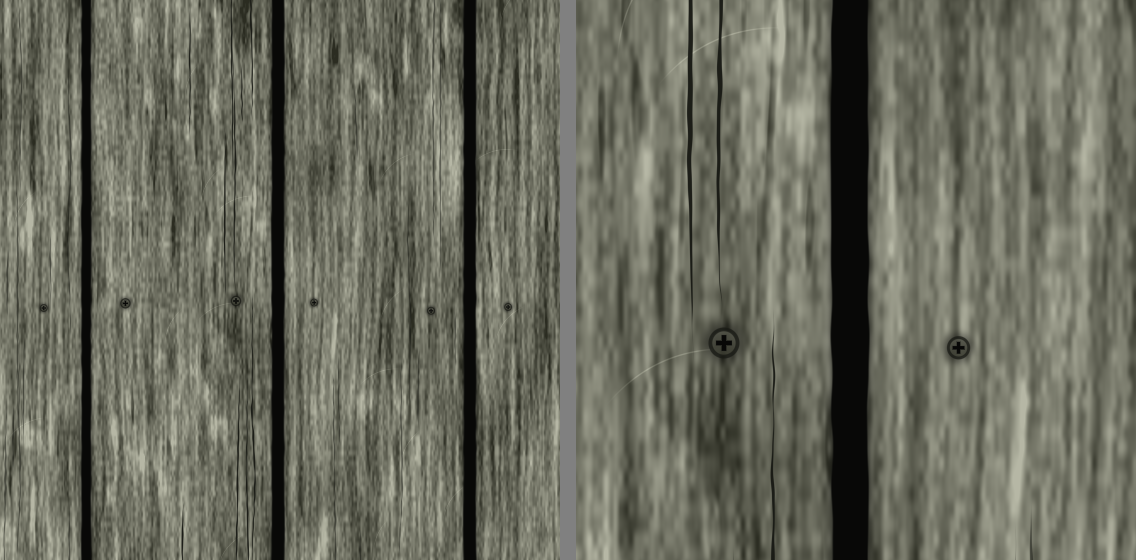
Left, the full canvas; right, a detail of the centre.
This texture is drawn by a Shadertoy shader. Its source:

```glsl
// Weathered grey-green vertical deck boards with dark gaps, cracks and screws.

#define PITCH 0.3425        // distance between gap centres
#define FIRST_GAP 0.1540    // x of the leftmost gap
#define GAP_WIDTH 0.0215
#define SCREW_HEIGHT 0.454
#define SCREW_RADIUS 0.0095
#define CRACKS 10
#define SCRATCHES 6
#define RING_DENSITY 58.0   // growth rings per canvas width
#define WOOD_DARK vec3(0.235, 0.240, 0.195)
#define WOOD_LIGHT vec3(0.690, 0.695, 0.625)
#define CRACK_COLOR vec3(0.090, 0.095, 0.075)
#define GAP_COLOR vec3(0.030, 0.032, 0.027)

float hash(vec2 p) {
    return fract(sin(dot(p, vec2(12.9898, 78.233))) * 43758.5453);
}

float noise(vec2 p) {
    vec2 i = floor(p), f = fract(p);
    f = f * f * (3.0 - 2.0 * f);
    return mix(mix(hash(i), hash(i + vec2(1, 0)), f.x),
               mix(hash(i + vec2(0, 1)), hash(i + vec2(1, 1)), f.x), f.y);
}

float fbm(vec2 p) {
    float sum = 0.0, amp = 0.5;
    for (int i = 0; i < 4; i++) {
        sum += amp * noise(p);
        p = p * 2.03 + 7.1;
        amp *= 0.5;
    }
    return sum / 0.9375;
}

// Antialiased coverage of a shape from its signed distance
float cover(float d, float aa) { return 1.0 - smoothstep(-aa, aa, d); }

// Brightness of the bare wood, 0 to 1; q is local to the board
float woodTone(vec2 q, float seed) {
    vec2 p = q + vec2(3.7, 5.3) * seed;
    float bend = 0.018 * (fbm(p * vec2(5.0, 2.2)) - 0.5)
               + 0.004 * (noise(p * vec2(30.0, 12.0)) - 0.5);
    vec2 g = p + vec2(bend, 0.0);
    float patches = fbm(p * vec2(11.0, 5.0) + 2.0);
    float rings = sin(6.2832 * (g.x * RING_DENSITY + 2.0 * noise(g * vec2(16.0, 1.5))));
    float tone = 0.46 + (seed < 0.5 ? 0.04 : 0.12) * rings * (0.4 + patches);
    tone += 0.42 * (noise(g * vec2(105.0, 3.5)) - 0.5);
    tone += 0.46 * (noise(g * vec2(240.0, 14.0)) - 0.5);
    tone += 0.40 * (noise(p * vec2(330.0, 110.0)) - 0.5);
    tone += 0.75 * (patches - 0.5);
    // Pale worn flakes and dark rotten streaks
    float flakes = smoothstep(0.56, 0.80, noise(g * vec2(85.0, 17.0) + 9.0));
    tone += 0.38 * flakes * smoothstep(0.44, 0.66, fbm(p * vec2(9.0, 6.0) + 20.0));
    float rot = smoothstep(0.70, 0.92, noise(g * vec2(150.0, 15.0) + 31.0));
    tone -= 0.40 * rot * smoothstep(0.40, 0.65, fbm(p * vec2(8.0, 5.0) + 40.0));
    return tone;
}

// Long tapered splits along the grain
float crackMask(vec2 q, float seed, float aa) {
    float mask = 0.0;
    for (int i = 0; i < CRACKS; i++) {
        vec2 key = vec2(float(i) + 1.0, seed * 7.0 + 3.0);
        float x = PITCH * mix(0.08, 0.95, sqrt(hash(key)));
        float reach = mix(0.05, 0.30, hash(key + 11.0));
        float along = (q.y - hash(key + 23.0)) / reach;
        float wobble = 0.007 * (noise(vec2(q.y * 7.0, x * 90.0)) - 0.5)
                     + 0.0016 * (noise(vec2(q.y * 70.0, x * 50.0)) - 0.5);
        float width = 0.0014 * (1.0 - along * along) * (0.4 + noise(vec2(q.y * 45.0, x * 70.0)));
        float line = cover(abs(q.x - x - wobble) - width, aa) * smoothstep(0.0, 0.0004, width);
        mask = max(mask, line * (seed < 0.5 ? 0.95 : 0.55));
    }
    return mask;
}

// Fine pale scratches across the grain
float scratchMask(vec2 q, float seed, float aa) {
    float mask = 0.0;
    for (int i = 0; i < SCRATCHES; i++) {
        vec2 key = vec2(float(i) + 5.0, seed * 5.0 + 60.0);
        vec2 d = q - vec2(PITCH * hash(key), hash(key + 3.0));
        float a = mix(0.2, 1.3, hash(key + 8.0));
        d = mat2(cos(a), -sin(a), sin(a), cos(a)) * d;
        d.y += 6.0 * d.x * d.x;
        mask = max(mask, cover(abs(d.y) - 0.0004, aa) * cover(abs(d.x) - 0.03, 0.015));
    }
    return 0.25 * mask;
}

// Cross-head screw sunk in a dark rim; d is relative to its centre
void drawScrew(inout vec3 color, vec2 d, float radius, float aa) {
    float r = length(d);
    vec2 a = abs(d) / radius;
    float slot = min(max(a.x - 0.15, a.y - 0.5), max(a.y - 0.15, a.x - 0.5)) * radius;
    color *= 1.0 - 0.45 * exp(-pow(r / (radius * 1.3), 4.0));
    color = mix(color, vec3(0.29, 0.295, 0.25) + 8.0 * d.y, 0.8 * cover(r - radius * 0.8, aa));
    color = mix(color, CRACK_COLOR, 0.75 * cover(abs(r - radius * 0.85) - radius * 0.12, aa));
    color = mix(color, GAP_COLOR, cover(slot, aa));
}

void mainImage(out vec4 fragColor, in vec2 fragCoord) {
    vec2 uv = fragCoord / iResolution.xy;
    float aa = 0.75 / iResolution.y;

    // Board layout; the outer two pieces belong to one wrapped board
    float across = (uv.x - FIRST_GAP) / PITCH;
    float seed = mod(floor(across), 3.0);
    vec2 q = vec2(fract(across) * PITCH, uv.y);

    // Wood surface
    float tone = woodTone(q, seed) + scratchMask(q, seed, aa);
    vec3 color = mix(WOOD_DARK, WOOD_LIGHT, clamp(tone, -0.15, 1.05));
    color = mix(color, CRACK_COLOR, crackMask(q, seed, aa));

    // Two screws on each board
    for (int i = 0; i < 2; i++) {
        vec2 key = vec2(float(i), seed + 2.0);
        vec2 jitter = vec2(0.008, 0.018) * (vec2(hash(key), hash(key + 4.0)) - 0.5);
        vec2 centre = vec2(PITCH * (i == 0 ? 0.193 : 0.790), SCREW_HEIGHT) + jitter;
        centre.y += seed < 0.5 ? 0.009 : 0.0;
        drawScrew(color, q - centre, SCREW_RADIUS * (seed < 0.5 ? 1.0 : 0.75), aa);
    }

    // Ragged board edges and the gap between them
    float gapId = floor(across + 0.5);
    float halfGap = 0.5 * GAP_WIDTH * (gapId < 0.5 ? 0.75 : 1.0);
    float edge = abs(across - gapId) * PITCH - halfGap;
    edge += 0.0016 * (noise(vec2(uv.y * 45.0, floor(across) * 9.0)) - 0.5);
    color *= 1.0 - 0.45 * exp(-max(edge, 0.0) / 0.0025);
    color = mix(color, GAP_COLOR, cover(edge, aa * 1.5));

    fragColor = vec4(color, 1.0);
}
```
